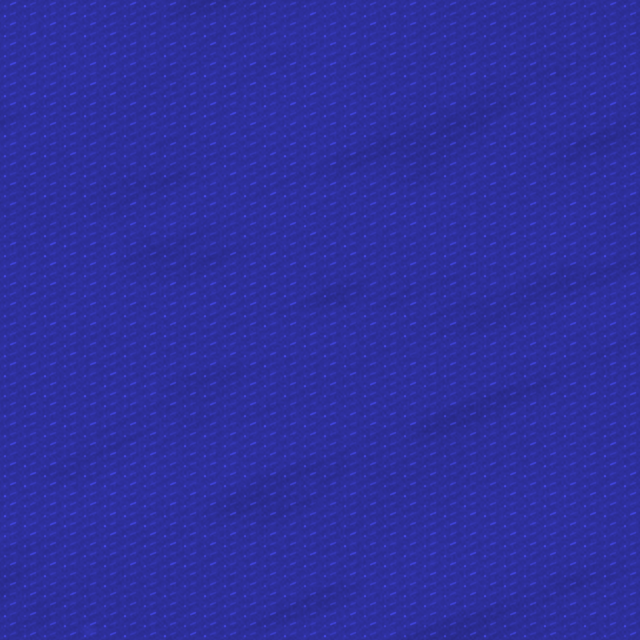
This texture is drawn by a Shadertoy shader. Its source:

```glsl
// Deep blue woven cloth: slanted twill with small bright stitches and soft darker creases.

const vec2 REPEATS = vec2(32.0, 64.0);   // stitches across and down
const vec2 CELL_SIZE = vec2(16.0, 8.0);  // one cell, in threads
const vec3 CLOTH = vec3(0.180, 0.188, 0.617);

// Sine-free hash, 0 to 1
float hash(vec2 p) {
    vec3 q = fract(p.xyx * vec3(0.1031, 0.1030, 0.0973));
    q += dot(q, q.yzx + 33.33);
    return fract((q.x + q.y) * q.z);
}

float valueNoise(vec2 p) {
    vec2 i = floor(p);
    vec2 f = fract(p);
    f = f * f * (3.0 - 2.0 * f);
    float low = mix(hash(i), hash(i + vec2(1.0, 0.0)), f.x);
    float high = mix(hash(i + vec2(0.0, 1.0)), hash(i + vec2(1.0, 1.0)), f.x);
    return mix(low, high, f.y);
}

float cloudNoise(vec2 p) {
    float sum = 0.0;
    float weight = 0.5;
    for (int i = 0; i < 4; i++) {
        sum += weight * valueNoise(p);
        p = p * 2.03 + 17.0;
        weight *= 0.5;
    }
    return sum;
}

float segmentDistance(vec2 p, vec2 a, vec2 b) {
    vec2 ab = b - a;
    float t = clamp(dot(p - a, ab) / dot(ab, ab), 0.0, 1.0);
    return length(p - a - ab * t);
}

// Soft-edged thread highlight, never sharper than a pixel
float highlight(float dist, float radius, float pixel) {
    float soft = max(0.6, 0.6 * pixel);
    return 1.0 - smoothstep(radius - soft, radius + soft, dist);
}

// A rising dash and a small dot in each cell, taking turns in strength
float stitches(vec2 grid, float pixel) {
    vec2 id = floor(grid);
    vec2 p = fract(grid) * CELL_SIZE;
    float turn = mod(id.x + id.y, 2.0);
    float dash = segmentDistance(p, vec2(8.8, 4.4), vec2(12.2, 5.8));
    float dot1 = length(p - vec2(4.0, 3.0));
    float dashLight = mix(0.18, 0.36, turn) * mix(0.7, 1.1, hash(id + 3.0));
    float dotLight = mix(0.42, 0.22, turn) * mix(0.7, 1.1, hash(id + 71.0));
    return dashLight * highlight(dash, 0.7, pixel)
         + dotLight * highlight(dot1, 0.9, pixel);
}

// Slanted ribs that climb one row per column
float twill(vec2 grid) {
    return cos(6.2832 * (grid.y - grid.x - 0.1));
}

// Fine crossed threads with irregular grain
float weave(vec2 threads) {
    float crossing = cos(threads.x * 1.5708) * cos(threads.y * 1.5708);
    float grain = valueNoise(threads * 0.6) - 0.5;
    return 0.022 * crossing + 0.09 * grain;
}

// Broad shading and thin creases along the rising diagonal
float creases(vec2 uv) {
    vec2 along = vec2(uv.x + 0.4 * uv.y, uv.y - 0.4 * uv.x);
    float broad = cloudNoise(along * vec2(2.5, 7.0)) - 0.47;
    float fold = smoothstep(0.56, 0.76, cloudNoise(along * vec2(4.0, 15.0) + 9.0));
    return 0.07 * broad - 0.06 * fold;
}

void mainImage(out vec4 fragColor, in vec2 fragCoord) {
    vec2 uv = fragCoord / iResolution.xy;
    vec2 grid = uv * REPEATS;
    vec2 threads = grid * CELL_SIZE;
    float pixel = CELL_SIZE.x * REPEATS.x / iResolution.x;

    float shade = 0.985 + 0.025 * twill(grid);
    shade += weave(threads) + creases(uv) + stitches(grid, pixel);

    // Faint pale spot near the lower edge
    float spot = length((uv - vec2(0.139, 0.014)) * vec2(1.0, 1.3));
    shade += 0.10 * (1.0 - smoothstep(0.004, 0.018, spot));

    fragColor = vec4(clamp(CLOTH * shade, 0.0, 1.0), 1.0);
}
```
